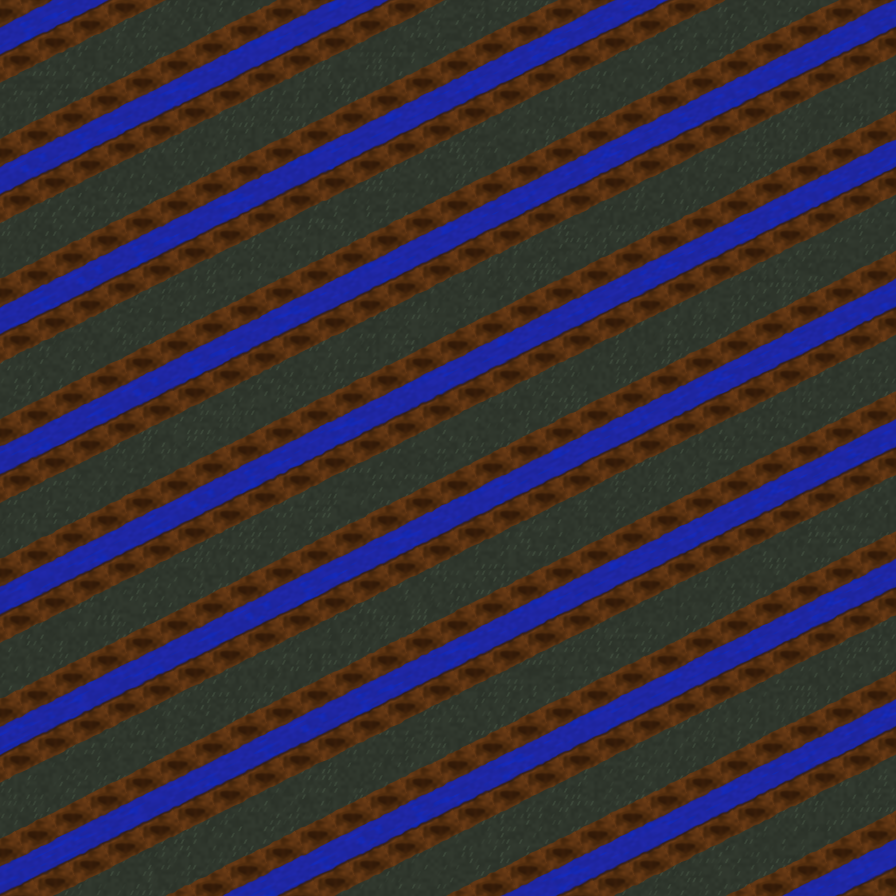
A Shadertoy shader for this pattern:

```glsl
// Slanted bands of blue water between lumpy brown earth banks on dark green ground.
// A sheared coordinate repeats the bands; each bank holds a row of shaded clods,
// and hashed value noise gives every material its own grain.

const float BANDS_DOWN = 6.4;      // repeats up the canvas
const float SLOPE = 0.5;           // rise over run of the bands
const float PHASE = 0.292;         // centre of the water within one repeat
const float WATER_HALF = 0.1;      // half widths as a share of one repeat
const float BANK_HALF = 0.3;
const float EDGE_WEAR = 0.012;
const float CLODS_ACROSS = 25.6;   // clods per canvas width
const vec2 CLOD_RADII = vec2(0.0185, 0.0125);
const float BLADES_ACROSS = 140.0; // grass cells per canvas width

const vec3 GROUND = vec3(0.182, 0.211, 0.172);
const vec3 BLADE = vec3(0.27, 0.33, 0.26);
const vec3 WATER = vec3(0.12, 0.15, 0.64);
const vec3 WATER_LIGHT = vec3(0.08, 0.16, 0.71);
const vec3 EARTH_DARK = vec3(0.205, 0.105, 0.032);
const vec3 EARTH = vec3(0.29, 0.16, 0.05);
const vec3 EARTH_LIGHT = vec3(0.38, 0.21, 0.075);
const vec3 SHORE = vec3(0.13, 0.09, 0.10);

float hash(vec2 cell) {
    uvec2 q = uvec2(ivec2(cell) + 4096) * uvec2(1597u, 3812u);
    uint n = (q.x ^ (q.y >> 1)) * 40503u;
    n = (n ^ (n >> 15)) * 73939u;
    n ^= n >> 13;
    return float(n & 65535u) / 65535.0;
}

float noise(vec2 p) {
    vec2 i = floor(p), f = fract(p);
    f = f * f * (3.0 - 2.0 * f);
    return mix(mix(hash(i), hash(i + vec2(1, 0)), f.x),
               mix(hash(i + vec2(0, 1)), hash(i + vec2(1, 1)), f.x), f.y);
}

// Dark ground flecked with short leaning blades
vec3 groundColor(vec2 uv) {
    vec2 g = uv * BLADES_ACROSS;
    vec2 cell = floor(g);
    vec2 local = fract(g) - 0.5;
    local.x += 0.3 * (hash(cell + 31.0) - 0.5);
    float lean = abs(local.x - 0.5 * local.y);
    float blade = smoothstep(0.26, 0.04, lean) * smoothstep(0.5, 0.2, abs(local.y));
    blade *= smoothstep(0.45, 1.0, hash(cell));
    float grain = noise(uv * 230.0) - 0.5;
    return mix(GROUND * (1.0 + 0.16 * grain), BLADE, 0.6 * blade);
}

// Water with fine streaks running along the band
vec3 waterColor(float along, float across) {
    float streak = noise(vec2(along * 85.0, across * 330.0));
    float ripple = noise(vec2(along * 190.0, across * 260.0) + 17.0);
    vec3 color = mix(WATER, WATER_LIGHT, smoothstep(0.55, 0.95, streak));
    return color * (0.95 + 0.1 * ripple);
}

// Clods share one grain: dark hollows with lighter crumbling rims
vec3 earthColor(float x, float rise, float shift) {
    float q = (x + 0.4 * rise) * CLODS_ACROSS - shift;
    float dx = x - (round(q) + shift) / CLODS_ACROSS;
    vec2 local = vec2(dx, rise + SLOPE * dx);
    float grain = noise(local * 230.0) - 0.5;
    float lump = noise(local * vec2(95.0, 150.0) + 9.0) - 0.5;
    float r = length(local / CLOD_RADII) + 0.55 * lump + 0.25 * grain;
    vec3 color = mix(EARTH_DARK, EARTH, smoothstep(0.3, 0.75, r));
    color = mix(color, EARTH_LIGHT, smoothstep(0.8, 1.2, r));
    return color * (1.0 + 0.28 * grain);
}

void mainImage(out vec4 fragColor, in vec2 fragCoord) {
    vec2 uv = fragCoord / iResolution.xy;

    // Signed offset from the nearest water centre, positive below it
    float s = BANDS_DOWN * (1.0 - uv.y + SLOPE * uv.x) - PHASE;
    float f = fract(s + 0.5) - 0.5;
    float along = dot(uv, normalize(vec2(1.0, SLOPE)));
    float across = f / BANDS_DOWN;
    float aa = 0.75 * BANDS_DOWN * length(vec2(1.0, SLOPE)) / iResolution.y;

    // Lightly crumbled band edges
    float wear = EDGE_WEAR * (noise(uv * 170.0) - 0.5);
    float d = abs(f) + wear;

    // Banks on both sides, their clods staggered by half a step
    float side = f < 0.0 ? -1.0 : 1.0;
    float bankMiddle = 0.5 * (WATER_HALF + BANK_HALF);
    float rise = (side * bankMiddle - f) / BANDS_DOWN;
    vec3 earth = earthColor(uv.x, rise, side < 0.0 ? 0.09 : 0.59);

    vec3 color = mix(earth, groundColor(uv), smoothstep(-aa, aa, d - BANK_HALF));
    color = mix(waterColor(along, across), color, smoothstep(-aa, aa, d - WATER_HALF));

    // Thin shadow on the shoreline, stronger on the lower side
    float shore = smoothstep(0.012 + aa, 0.0, abs(d - WATER_HALF - 0.004));
    color = mix(color, SHORE, shore * (side > 0.0 ? 0.6 : 0.2));

    fragColor = vec4(color, 1.0);
}
```
